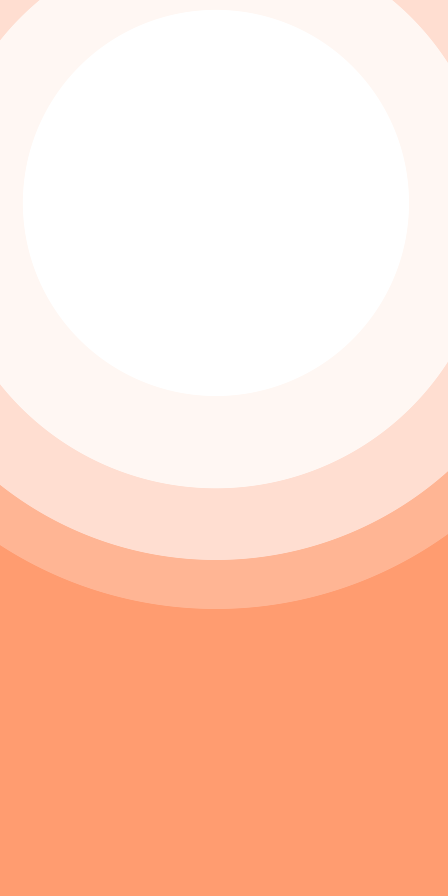
This background is drawn by a WebGL 1 fragment shader. Its source:

```glsl
precision highp float;
// A pale sun above a coral field, wrapped in three flat halo bands.
// Each band is a circle distance function with a one-pixel smooth edge,
// painted from the widest halo inward to the white disc.

uniform vec2 u_resolution;

// Lengths are in canvas widths, measured from the lower left
#define HALO_CENTER vec2(0.482, 1.526)
#define DISC_CENTER vec2(0.482, 1.547)
#define OUTER_RADIUS 0.8854
#define MIDDLE_RADIUS 0.776
#define INNER_RADIUS 0.616
#define DISC_RADIUS 0.431

#define CORAL vec3(1.0, 0.61, 0.44)
#define APRICOT vec3(1.0, 0.71, 0.58)
#define BLUSH vec3(1.0, 0.87, 0.82)
#define CREAM vec3(1.0, 0.97, 0.953)
#define WHITE vec3(1.0)

// Signed distance to a circle: negative inside
float circleDistance(vec2 point, vec2 center, float radius) {
  return length(point - center) - radius;
}

// Coverage of a shape, softened across one pixel
float coverage(float signedDistance, float pixel) {
  return 1.0 - smoothstep(-0.5 * pixel, 0.5 * pixel, signedDistance);
}

vec3 paintCircle(vec3 base, vec3 fill, vec2 point, vec2 center, float radius, float pixel) {
  return mix(base, fill, coverage(circleDistance(point, center, radius), pixel));
}

void main() {
  // Canvas is two units tall and one unit wide at its native shape
  float pixel = 2.0 / u_resolution.y;
  vec2 point = gl_FragCoord.xy * pixel;
  point.x += 0.5 - 0.5 * u_resolution.x * pixel;

  // Halo bands, widest first
  vec3 color = CORAL;
  color = paintCircle(color, APRICOT, point, HALO_CENTER, OUTER_RADIUS, pixel);
  color = paintCircle(color, BLUSH, point, HALO_CENTER, MIDDLE_RADIUS, pixel);
  color = paintCircle(color, CREAM, point, HALO_CENTER, INNER_RADIUS, pixel);

  // Sun disc, set slightly higher than its halos
  color = paintCircle(color, WHITE, point, DISC_CENTER, DISC_RADIUS, pixel);

  gl_FragColor = vec4(color, 1.0);
}
```
